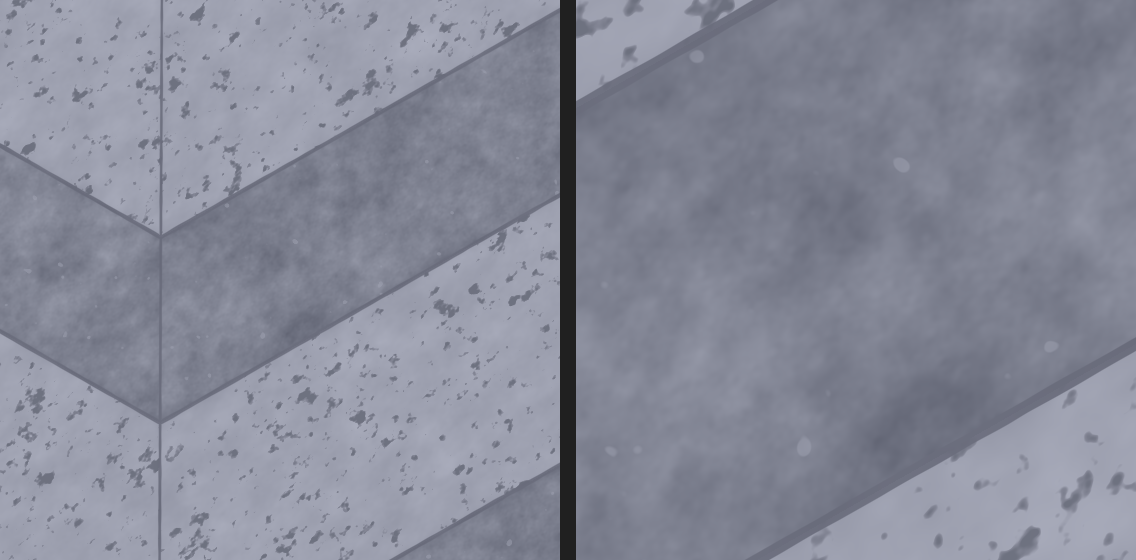
Left, the full canvas; right, a detail of the centre.
A Shadertoy shader for this texture:

```glsl
const vec3 PALE_STONE = vec3(0.622, 0.634, 0.694);
const vec3 DARK_STONE = vec3(0.494, 0.507, 0.566);
const vec3 FLAKE_SOFT = vec3(0.510, 0.520, 0.580);
const vec3 FLAKE_DEEP = vec3(0.415, 0.430, 0.485);
const vec3 JOINT = vec3(0.415, 0.425, 0.485);

const float SEAM_X = 0.285;      // where the planks meet
const float SEAM_TILT = 0.004;
const float SLOPE = 0.571;       // rise of the planks away from the seam
const float PERIOD = 0.814;      // one dark plus one pale plank
const float DARK_HEIGHT = 0.331;
const float DARK_START = 0.245;

vec3 hash3(vec2 p) {
    vec3 q = fract(p.xyx * vec3(0.1031, 0.1030, 0.0973));
    q += dot(q, q.yxz + 33.33);
    return fract((q.xxy + q.yzz) * q.zyx);
}

// Cellular noise: each cell holds one soft spot of random sign and strength
float cellSpots(vec2 p) {
    vec2 cell = floor(p);
    float sum = 0.0;
    for (int j = -1; j <= 1; j++)
    for (int i = -1; i <= 1; i++) {
        vec2 id = cell + vec2(i, j);
        vec3 h = hash3(id + 200.0);
        vec2 d = p - id - h.xy;
        float fall = max(0.0, 1.0 - dot(d, d));
        sum += (2.0 * h.z - 1.0) * fall * fall;
    }
    return sum;
}

// Octaves of spots, turned between layers
float layeredSpots(vec2 p, int layers, float gain) {
    float sum = 0.0, amp = 1.0;
    for (int i = 0; i < layers; i++) {
        sum += amp * cellSpots(p);
        p = mat2(1.6, 1.2, -1.2, 1.6) * p + 17.3;
        amp *= gain;
    }
    return sum;
}

// Coordinates squeezed across a leaning grain direction
vec2 leanGrain(vec2 p, float angle, float stretch) {
    float c = cos(angle), s = sin(angle);
    return vec2(dot(p, vec2(c, s)) / stretch, dot(p, vec2(-s, c)));
}

float lineMask(float dist, float halfWidth, float pixel) {
    return 1.0 - smoothstep(halfWidth - pixel, halfWidth + pixel, dist);
}

vec3 paleStone(vec2 p) {
    vec2 grain = leanGrain(p, 0.8, 1.5);
    float clumps = layeredSpots(p * 13.0, 2, 0.6);
    float flakes = layeredSpots(grain * 78.0, 3, 0.6) - 0.32 * clumps;
    float cloud = layeredSpots(grain * 24.0 + 40.0, 4, 0.6);

    vec3 col = PALE_STONE + 0.018 * cloud;
    vec3 flakeCol = mix(FLAKE_SOFT, FLAKE_DEEP, smoothstep(0.8, 1.35, flakes));
    return mix(col, flakeCol, 0.92 * smoothstep(0.62, 0.92, flakes));
}

vec3 darkStone(vec2 p) {
    vec2 grain = leanGrain(p, 0.8, 1.25);
    float mottle = layeredSpots(grain * 17.0, 5, 0.72);
    float haze = cellSpots(p * 5.0 + 9.0);
    float flecks = smoothstep(1.15, 1.45, cellSpots(p * 95.0));

    vec3 col = DARK_STONE + 0.037 * mottle + 0.018 * haze;
    return mix(col, PALE_STONE, 0.5 * flecks);
}

void mainImage(out vec4 fragColor, in vec2 fragCoord) {
    vec2 uv = fragCoord / iResolution.xy;
    float pixel = 0.8 / min(iResolution.x, iResolution.y);

    // Chevron bands
    float across = uv.x - SEAM_X - SEAM_TILT * uv.y;
    float height = uv.y - SLOPE * abs(across) - DARK_START;
    float band = mod(height, PERIOD);
    float perp = inversesqrt(1.0 + SLOPE * SLOPE);
    float edge = perp * min(min(band, PERIOD - band), abs(band - DARK_HEIGHT));
    float seam = abs(across);

    // Each plank takes its own patch of stone
    vec2 plank = vec2(step(0.0, across), floor(height / PERIOD));
    vec2 stonePos = uv + plank * vec2(3.7, 2.3);
    vec3 col = band < DARK_HEIGHT ? darkStone(stonePos) : paleStone(stonePos);

    // Soft shade beside the joints, then the joints with a slight waver
    col -= 0.03 * exp(-edge * 170.0) + 0.02 * exp(-seam * 220.0);
    float waver = 0.0005 * cellSpots(uv * 45.0);
    float joint = max(lineMask(edge + waver, 0.0036, pixel),
                      lineMask(seam + waver, 0.0024, pixel));
    col = mix(col, JOINT + 0.012 * cellSpots(uv * 30.0), 0.92 * joint);

    fragColor = vec4(col, 1.0);
}
```
